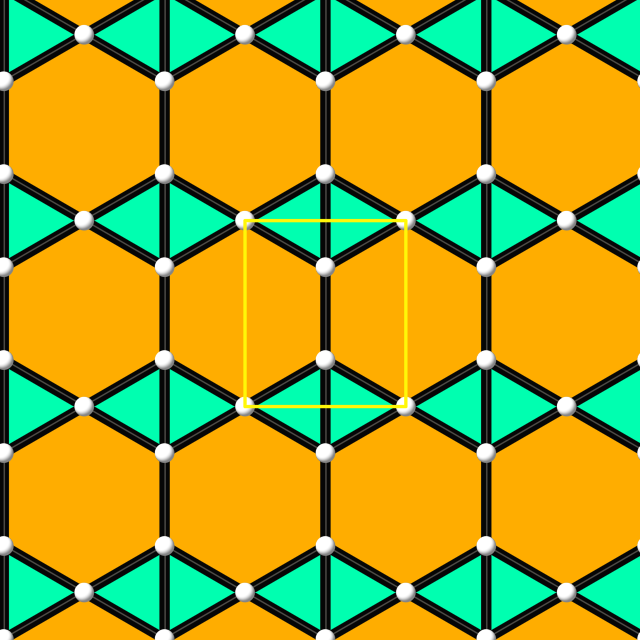
A three.js fragment shader for this pattern:

```glsl
// Lattice of amber hexagons and split green diamonds, framed by glossy black
// rods with white balls at the joints and one yellow outlined unit cell.
// One mirrored cell is folded over the plane and drawn with distance functions.
varying vec2 vUv;

const vec2 PERIOD = vec2(0.2513, 0.2905);    // repeat across and up
const vec2 CELL_CENTER = vec2(0.5085, 0.5100);
const float DIAMOND_HALF_HEIGHT = 0.0727;
const float ROD_HALF_WIDTH = 0.0081;
const float GLOSS_HALF_WIDTH = 0.0022;
const float GLOSS_SHIFT = 0.0008;            // gloss sits off the rod axis
const float BALL_RADIUS = 0.0154;
const float FRAME_HALF_WIDTH = 0.0026;
const float SOFT = 0.0011;                   // half width of smoothed edges

const vec3 AMBER = vec3(1.0, 0.680, 0.0);
const vec3 GREEN = vec3(0.0, 1.0, 0.690);
const vec3 ROD_BLACK = vec3(0.025);
const vec3 ROD_GLOSS = vec3(0.31, 0.30, 0.28);
const vec3 BALL_SHADE = vec3(0.52);
const vec3 BALL_LIGHT = vec3(1.0);
const vec3 FRAME_YELLOW = vec3(1.0, 0.97, 0.03);
const vec3 LIGHT_DIR = vec3(-0.34, 0.42, 0.84);

// Coverage of a shape from its signed distance
float cover(float d) {
  return 1.0 - smoothstep(-SOFT, SOFT, d);
}

// Signed distance to an axis-aligned box
float boxDistance(vec2 p, vec2 halfSize) {
  vec2 d = abs(p) - halfSize;
  return length(max(d, 0.0)) + min(max(d.x, d.y), 0.0);
}

// Rod colour from the signed offset across its width
vec3 rodColor(float offset) {
  float gloss = 1.0 - smoothstep(0.0, GLOSS_HALF_WIDTH, abs(offset - GLOSS_SHIFT));
  return mix(ROD_BLACK, ROD_GLOSS, gloss);
}

// Lit sphere colour from the offset to its centre
vec3 ballColor(vec2 offset) {
  vec2 n = offset / BALL_RADIUS;
  float z = sqrt(max(0.0, 1.0 - dot(n, n)));
  float light = dot(vec3(n, z), LIGHT_DIR);
  return mix(BALL_SHADE, BALL_LIGHT, smoothstep(0.0, 0.72, light));
}

void main() {
  // Fold the plane: columns pass through x = 0, diamond rows through y = 0
  vec2 origin = CELL_CENTER - vec2(0.0, 0.5 * PERIOD.y);
  vec2 local = (fract((vUv - origin) / PERIOD + 0.5) - 0.5) * PERIOD;
  vec2 mirrored = abs(local);
  vec2 side = vec2(local.x < 0.0 ? -1.0 : 1.0, local.y < 0.0 ? -1.0 : 1.0);

  // Diamond fill, with distance positive outside its slanted edge
  vec2 corner = vec2(0.5 * PERIOD.x, DIAMOND_HALF_HEIGHT);
  vec2 edgeNormal = normalize(corner.yx);
  float slant = dot(mirrored - vec2(0.0, corner.y), edgeNormal);
  vec3 color = mix(AMBER, GREEN, cover(slant));

  // Upright and slanted rods
  color = mix(color, rodColor(local.x), cover(mirrored.x - ROD_HALF_WIDTH));
  color = mix(color, rodColor(slant * side.y), cover(abs(slant) - ROD_HALF_WIDTH));

  // Balls on the side and tip corners of the diamond
  vec2 toSide = vec2((mirrored.x - corner.x) * side.x, local.y);
  vec2 toTip = vec2(local.x, (mirrored.y - corner.y) * side.y);
  vec2 toBall = dot(toSide, toSide) < dot(toTip, toTip) ? toSide : toTip;
  color = mix(color, ballColor(toBall), cover(length(toBall) - BALL_RADIUS));

  // Outline of the central unit cell
  float frame = abs(boxDistance(vUv - CELL_CENTER, 0.5 * PERIOD)) - FRAME_HALF_WIDTH;
  color = mix(color, FRAME_YELLOW, cover(frame));

  gl_FragColor = vec4(color, 1.0);
}
```
